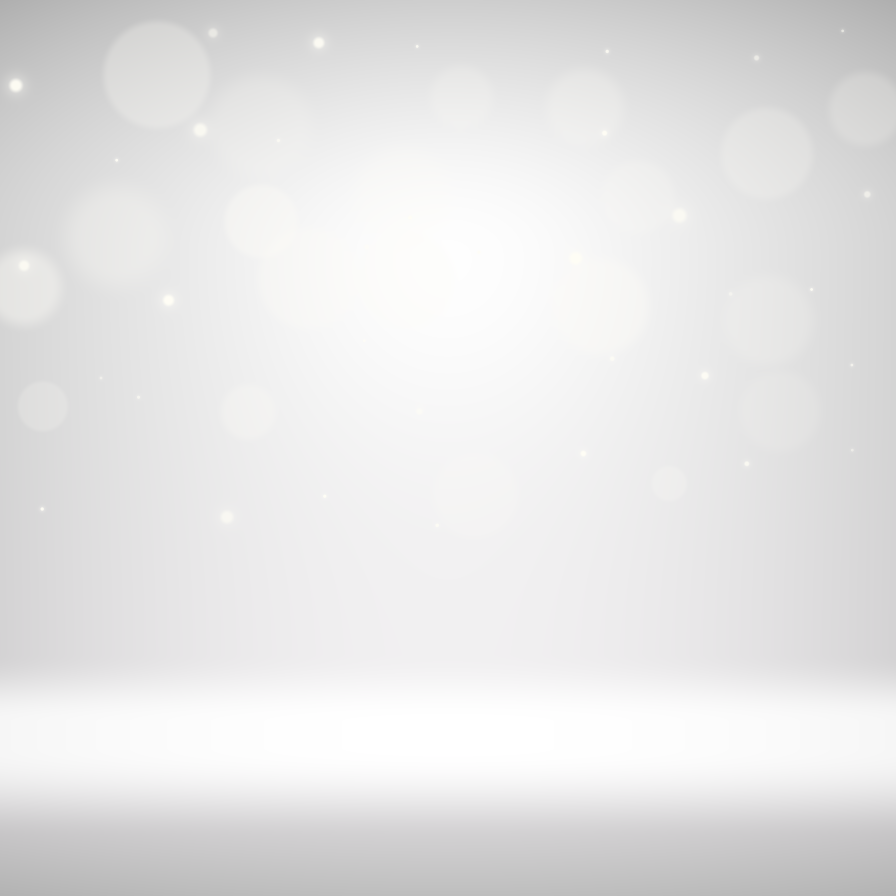
A three.js fragment shader for this background:

```glsl
// Draws a pale studio backdrop with a glowing horizon, soft bokeh discs and warm sparks.
#define GLOW_CENTER vec2(0.5, 0.71)
#define FLOOR_LINE 0.185
#define DISC_GRID vec2(5.0, 4.0)
#define DISC_COUNT 20
#define DISC_STRENGTH 0.48
#define SPARK_GRID vec2(7.0, 5.0)
#define SPARK_COUNT 35
#define WARM_WHITE vec3(0.990, 0.985, 0.965)
#define SPARK_WHITE vec3(1.0, 0.995, 0.96)

varying vec2 vUv;

// Three repeatable values from 0 to 1 for one number
vec3 hash3(float n) {
  vec3 p = fract(vec3(n) * vec3(0.1031, 0.1030, 0.0973));
  p += dot(p, p.yzx + 33.33);
  return fract((p.xxy + p.yzz) * p.zyx);
}

// Centre of a jittered cell, in a band between two heights
vec2 scatter(float index, vec2 grid, vec2 jitter, float low, float high) {
  vec2 cell = vec2(mod(index, grid.x), floor(index / grid.x));
  vec2 spot = (cell + 0.5 + (jitter - 0.5) * 0.85) / grid;
  return vec2(spot.x, mix(low, high, spot.y));
}

// Back wall: pale middle, grey sides, dark top and a bright centre
vec3 wallColor(vec2 uv, float side) {
  float top = max(uv.y - 0.72, 0.0) / 0.28;
  vec2 offset = (uv - GLOW_CENTER) / vec2(0.25, 0.20);
  float shade = 0.945 - 0.115 * side - 0.145 * top * top;
  shade += 0.05 * exp(-dot(offset, offset));
  float tint = 0.005 * (1.0 - smoothstep(0.25, 0.60, uv.y));
  return vec3(shade) - vec3(0.0, tint, 0.0);
}

// Floor: darkens toward the lower edge
vec3 floorColor(vec2 uv, float side) {
  float shade = 0.745 + 1.15 * uv.y - 0.045 * side;
  float tint = 0.006 * smoothstep(0.0, 0.08, uv.y);
  return vec3(shade) - vec3(0.0, tint, 0.0);
}

vec3 backdrop(vec2 uv) {
  float x = 2.0 * uv.x - 1.0;
  float side = x * x;
  float onWall = smoothstep(FLOOR_LINE - 0.015, FLOOR_LINE + 0.015, uv.y);
  vec3 color = mix(floorColor(uv, side), wallColor(uv, side), onWall);
  float band = smoothstep(0.065, 0.165, uv.y) * (1.0 - smoothstep(0.195, 0.270, uv.y));
  return mix(color, vec3(1.0 - 0.035 * side), band);
}

// Large out-of-focus discs, fainter lower down
vec3 addDiscs(vec3 color, vec2 uv) {
  for (int i = 0; i < DISC_COUNT; i++) {
    float id = float(i);
    vec3 place = hash3(id + 11.0);
    vec3 look = hash3(id + 83.0);
    vec2 center = scatter(id, DISC_GRID, place.xy, 0.43, 0.98);
    float radius = mix(0.018, 0.062, sqrt(look.x));
    float soft = mix(0.10, 0.42, look.y);
    float d = length(uv - center) / radius;
    float disc = 1.0 - smoothstep(1.0 - soft, 1.0 + soft * 0.5, d);
    float fade = mix(0.45, 1.0, smoothstep(0.42, 0.75, center.y));
    color = mix(color, WARM_WHITE, disc * fade * DISC_STRENGTH * mix(0.35, 1.0, look.z));
  }
  return color;
}

// Small sparks: a bright core inside a warm halo
vec3 addSparks(vec3 color, vec2 uv) {
  for (int i = 0; i < SPARK_COUNT; i++) {
    float id = float(i);
    vec3 place = hash3(id + 191.0);
    vec3 look = hash3(id + 307.0);
    vec2 center = scatter(id, SPARK_GRID, place.xy, 0.40, 0.98);
    float size = mix(0.0018, 0.0095, look.x * look.x);
    float d = length(uv - center) / size;
    float core = 1.0 - smoothstep(0.45, 1.15, d);
    float halo = 0.45 * exp(-0.45 * d * d);
    float strength = mix(0.4, 1.0, look.y);
    color = mix(color, WARM_WHITE, halo * strength);
    color = mix(color, SPARK_WHITE, core * strength);
  }
  return color;
}

void main() {
  vec3 color = backdrop(vUv);
  color = addDiscs(color, vUv);
  color = addSparks(color, vUv);
  gl_FragColor = vec4(clamp(color, 0.0, 1.0), 1.0);
}
```
